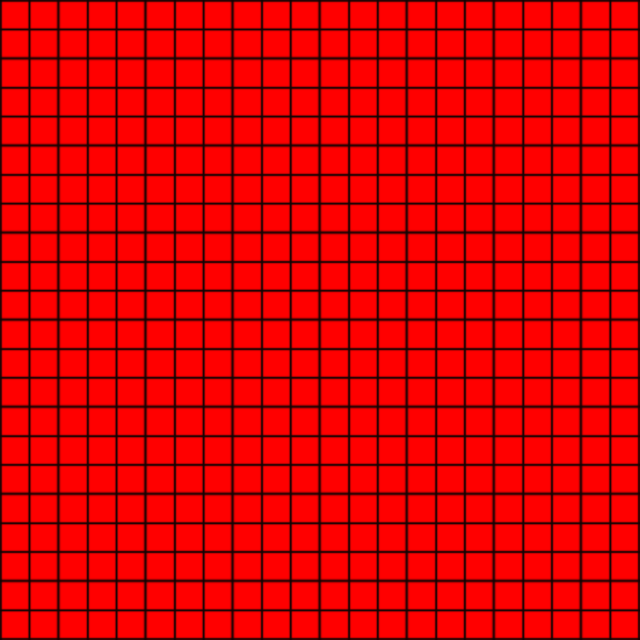
Give the GLSL for this pattern, as a three.js fragment shader.

```glsl
// Red square grid, 22 cells each way, with soft dark lines; every third line is blurrier.
varying vec2 vUv;

const float CELL = 0.045356;   // spacing of the lines
const float ORIGIN = 0.0005;   // centre of the first line
const vec3 RED = vec3(1.0, 0.0, 0.0);
const vec3 INK = vec3(0.05, 0.015, 0.015);

// Bell-shaped line profile: 1 at the centre, fading over the given spread.
float softLine(float dist, float spread) {
  float t = dist / spread;
  return exp(-0.5 * t * t);
}

// Ink coverage of the line nearest to x, in a cycle of crisp, crisp, blurred.
float gridLine(float x, float cell, float origin) {
  float index = floor((x - origin) / cell + 0.5);
  float phase = mod(index + 0.5, 3.0);
  float crisp = 1.0 - step(2.0, phase);
  float first = 1.0 - step(1.0, phase);

  // Crisp lines sit slightly past their even spacing.
  float shift = crisp * mix(0.0002, 0.0007, first);
  float spread = mix(0.00176, 0.0014, crisp);
  float strength = mix(0.87, 0.94, crisp);
  float center = origin + index * cell + shift;
  return strength * softLine(x - center, spread);
}

void main() {
  // Rows are counted from the top, columns from the left.
  float column = gridLine(vUv.x, CELL, ORIGIN);
  float row = gridLine(1.0 - vUv.y, CELL, ORIGIN);

  // Crossings overlap and darken.
  float ink = 1.0 - (1.0 - column) * (1.0 - row);
  gl_FragColor = vec4(mix(RED, INK, ink), 1.0);
}
```
